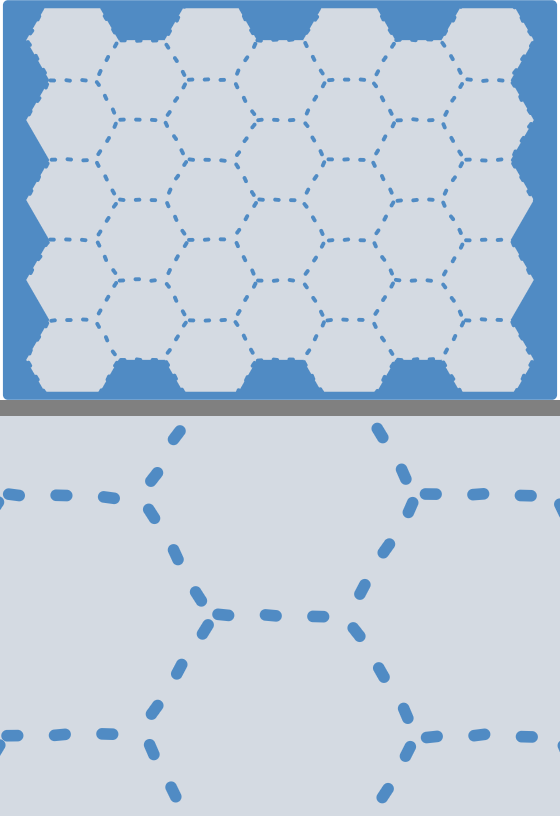
Top, the full canvas; bottom, a detail of the centre.
Reproduce this pattern procedurally as a WebGL 2 fragment shader.

```glsl
#version 300 es
precision highp float;
// Pale honeycomb with hand-stitched dashed seams on a rounded blue panel.

uniform vec2 u_resolution;
out vec4 outColor;

// Lengths in canvas widths
const float ASPECT = 1.4;
const vec2 PANEL_HALF = vec2(0.4948, 0.3568);
const float PANEL_RADIUS = 0.009;
const float TRIM_HALF = 0.3424;      // flat trim of the top and bottom cells
const float HEX_RADIUS = 0.0824;

// Lengths in hexagon radii
const float DASH_HALF = 0.038;       // straight part, without the round caps
const float DASH_WIDTH = 0.042;      // half thickness
const float DASH_STEP = 0.343;
const float DASHES_PER_EDGE = 3.0;
const float LEAD_FLAT = 0.075;       // first dash centre on level edges
const float LEAD_SLANT = 0.12;       // first dash centre on slanted edges
const float SLIDE = 0.06;            // random shift along an edge
const float DRIFT = 0.03;            // random shift across an edge
const float TILT = 0.3;              // random turn of a dash

// Grid extent, counted from the middle
const float MAX_COL = 3.0;
const float MAX_ROW = 2.25;

const vec3 PAPER = vec3(1.0);
const vec3 BLUE = vec3(0.315, 0.547, 0.77);
const vec3 CELL = vec3(0.83, 0.853, 0.886);
const float ROOT3 = 1.7320508;

float hash(vec3 p) {
  p = fract(p * vec3(0.1031, 0.1137, 0.0973) + 0.37);
  p += dot(p, p.yzx + 33.33);
  return fract((p.x + p.y) * p.z);
}

float roundedBox(vec2 p, vec2 halfSize, float r) {
  vec2 d = abs(p) - halfSize + r;
  return length(max(d, 0.0)) + min(max(d.x, d.y), 0.0) - r;
}

float hexagon(vec2 p) {
  p = abs(p);
  return max(p.y, dot(p, vec2(0.5 * ROOT3, 0.5))) - 0.5 * ROOT3;
}

vec2 corner(int k) {
  float a = radians(120.0 - 60.0 * float(k));
  return vec2(cos(a), sin(a));
}

// Some lower flanks of the outline carry no stitches
bool isPlainEdge(vec2 id, int k) {
  float reach = abs(id.y + 0.5);
  bool left = id.x == -MAX_COL - 1.0 && k == 1 && reach < 1.1;
  bool right = id.x == MAX_COL && k == 2 && reach < 0.6;
  return left || right;
}

// Distance to the dashes along edge k of a cell
float dashedEdge(vec2 p, vec2 id, int k) {
  vec2 start = corner(k);
  vec2 along = corner(k + 1) - start;
  vec2 local = vec2(dot(p - start, along),
                    dot(p - start, vec2(-along.y, along.x)));
  vec3 seed = vec3(id * 2.0 + 31.0, float(k) * 7.0);
  float lead = (k == 0 ? LEAD_FLAT : LEAD_SLANT) + SLIDE * (hash(seed) - 0.5);
  float n = clamp(round((local.x - lead) / DASH_STEP), 0.0, DASHES_PER_EDGE - 1.0);
  seed.z += n + 1.0;
  local -= vec2(lead + n * DASH_STEP, DRIFT * (hash(seed) - 0.5));
  float turn = TILT * (hash(seed + 19.0) - 0.5);
  local = mat2(cos(turn), -sin(turn), sin(turn), cos(turn)) * local;
  local.x -= clamp(local.x, -DASH_HALF, DASH_HALF);
  return length(local) - DASH_WIDTH;
}

float coverage(float d, float pixel) {
  return clamp(0.5 - d / pixel, 0.0, 1.0);
}

void main() {
  float scale = min(u_resolution.x, u_resolution.y * ASPECT);
  vec2 p = (gl_FragCoord.xy - 0.5 * u_resolution) / scale;
  float pixel = 1.0 / scale;
  vec2 q = p / HEX_RADIUS;

  // Nearby cells: distances to filled cells, empty cells and stitches
  float filled = 1.0, empty = 1.0, stitch = 1.0;
  float nearCol = round(q.x / 1.5);
  for (int i = -1; i <= 1; i++) {
    float col = nearCol + float(i);
    float stagger = 0.5 - 0.5 * mod(col, 2.0);
    float nearRow = round(q.y / ROOT3 - stagger) + stagger;
    for (int j = -1; j <= 1; j++) {
      vec2 id = vec2(col, nearRow + float(j));
      vec2 local = q - id * vec2(1.5, ROOT3);
      float d = hexagon(local);
      if (abs(id.x) <= MAX_COL && abs(id.y) < MAX_ROW) filled = min(filled, d);
      else empty = min(empty, d);
      for (int k = 0; k < 3; k++)
        if (!isPlainEdge(id, k)) stitch = min(stitch, dashedEdge(local, id, k));
    }
  }

  // Half the difference keeps seams between filled cells solid
  float comb = max(0.5 * (filled - empty) * HEX_RADIUS, abs(p.y) - TRIM_HALF);
  vec3 color = mix(PAPER, BLUE, coverage(roundedBox(p, PANEL_HALF, PANEL_RADIUS), pixel));
  color = mix(color, CELL, coverage(comb, pixel) * (1.0 - coverage(stitch * HEX_RADIUS, pixel)));
  outColor = vec4(color, 1.0);
}
```
